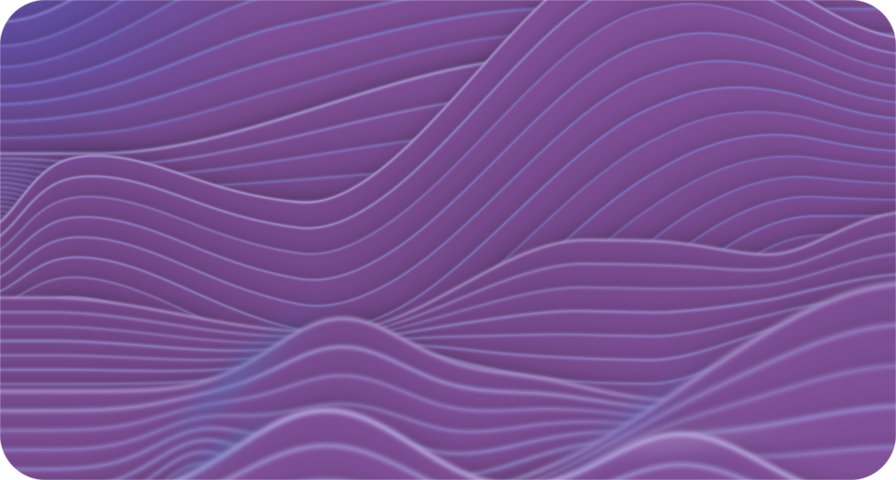
Write a Shadertoy shader that draws this background.

```glsl
// Overlapping purple paper waves with pale rims, in a card with round corners.
// Each family of sheets spreads between a crest and a base curve; every contour
// gets a lit rim and a soft shadow above it. Families are painted back to front.

#define SHEET_COLOR vec3(0.500, 0.312, 0.598)
#define DUSK_COLOR vec3(0.385, 0.305, 0.640)
#define BLUE_RIM vec3(0.430, 0.450, 0.790)
#define PALE_RIM vec3(0.730, 0.650, 0.860)
#define GLOW_BLUE vec3(0.350, 0.430, 0.720)
#define RIM_WIDTH 0.0032
#define RIM_STRENGTH 0.62
#define SHADOW_DEPTH 0.15
#define SHADOW_REACH 0.020
#define CORNER_RADIUS 0.095

float bump(float x, float center, float width) {
    float d = (x - center) / width;
    return exp(-d * d);
}

float hash(float n) {
    n = fract(n * 0.1031);
    n *= n + 33.33;
    return fract(n * (n + n));
}

// Soft ellipse of light, stretched along an angle
float glow(vec2 p, vec2 center, vec2 size, float angle) {
    vec2 d = p - center;
    float c = cos(angle), s = sin(angle);
    d = vec2(c * d.x + s * d.y, c * d.y - s * d.x) / size;
    return exp(-dot(d, d));
}

// Paint one family; gather above 1 crowds the contours toward the base
void paintSheets(inout vec3 color, float y, float crest, float base, float count,
                 float gather, float softness, vec3 fill, vec3 rimColor) {
    float t = (crest - y) / max(crest - base, 0.02);
    float k = count * sign(t) * pow(abs(t) + 1e-5, gather);
    float density = max(length(vec2(dFdx(k), dFdy(k))) * iResolution.y, 0.5);
    float pixel = 1.0 / iResolution.y;
    float width = max(RIM_WIDTH * softness, 0.8 * pixel);

    // Shadow falling on whatever lies behind the crest
    float below = k / density;
    color *= 1.0 - SHADOW_DEPTH * exp(-max(-below, 0.0) / SHADOW_REACH);

    // Shadow from the next sheet in front
    float gap = (1.0 - fract(k)) / density;
    float shade = exp(-gap / SHADOW_REACH) * smoothstep(0.0, pixel, gap);
    vec3 sheet = fill * (1.0 - SHADOW_DEPTH * shade);
    color = mix(color, sheet, smoothstep(-pixel, pixel, below));

    // Lit rim along the nearest contour, palest at the crest
    float index = max(floor(k + 0.5), 0.0);
    float offset = (k - index) / density / width;
    float crestLight = exp(-index * 0.9);
    float crowd = 1.0 / (1.0 + pow(density * width * 1.2, 2.0));
    float strength = RIM_STRENGTH * (0.65 + 0.4 * hash(index + count * 7.0) + 0.3 * crestLight);
    color = mix(color, mix(rimColor, PALE_RIM, 0.25 + 0.6 * crestLight),
                min(strength * crowd, 1.0) * exp(-offset * offset));
}

void mainImage(out vec4 fragColor, in vec2 fragCoord) {
    vec2 p = fragCoord / iResolution.y;
    float x = p.x, y = p.y;

    // Fill and rim tints across the canvas
    float dusk = 1.0 - smoothstep(0.05, 0.62, length((p - vec2(0.0, 1.02)) * vec2(0.95, 1.3)));
    vec3 fill = mix(SHEET_COLOR, DUSK_COLOR, dusk);
    fill *= 1.0 - 0.06 * bump(y, 0.48, 0.28) + 0.03 * smoothstep(0.7, 1.9, x);
    vec3 violetRim = mix(BLUE_RIM, PALE_RIM, 0.4);
    vec3 blueRim = mix(BLUE_RIM, vec3(0.36, 0.38, 0.76), dusk);
    vec3 color = fill;

    // Far fan at the upper left
    float fanBase = 0.68 + 0.20 * smoothstep(0.2, 1.15, x);
    float fanCrest = 1.03 + 0.38 * smoothstep(0.0, 0.6, x);
    paintSheets(color, y, fanCrest, fanBase, 8.0, 1.35, 1.3, fill, blueRim);
    paintSheets(color, y, fanBase, 0.58 + 0.06 * (1.0 - smoothstep(0.0, 0.3, x)),
                4.0, 1.0, 1.2, fill, blueRim);

    // Left hill, central trough and the great right slope
    float crest = 0.57 + 0.106 * bump(x, 0.195, 0.27) - 0.10 * bump(x, -0.02, 0.09)
                + 0.55 * smoothstep(0.62, 1.36, x) - 0.20 * smoothstep(1.4, 1.9, x);
    float base = 0.22 - 0.25 * smoothstep(0.1, 0.75, x) + 0.58 * smoothstep(0.8, 1.7, x);
    paintSheets(color, y, crest, base, 11.0, 1.0, 1.0, fill,
                mix(violetRim, BLUE_RIM, smoothstep(0.6, 1.1, x)));

    // Middle ridge
    crest = 0.38 - 0.07 * smoothstep(0.1, 0.65, x) + 0.19 * smoothstep(0.7, 1.22, x)
          - 0.03 * bump(x, 1.6, 0.15) + 0.06 * smoothstep(1.6, 1.9, x);
    base = 0.20 + 0.07 * bump(x, 0.8, 0.25) + 0.10 * smoothstep(1.35, 1.7, x);
    paintSheets(color, y, crest, base, 6.0, 1.0, 1.3, fill, violetRim);

    // Near hill at the lower centre
    crest = 0.185 + 0.15 * bump(x, 0.71, 0.2) + 0.03 * bump(x, 1.05, 0.2)
          - 0.02 * smoothstep(1.1, 1.4, x);
    base = -0.14 + 0.15 * bump(x, 0.42, 0.14) + 0.16 * smoothstep(0.9, 1.3, x);
    paintSheets(color, y, crest, base, 8.0, 1.0, 1.9, fill, violetRim);

    // Near slope at the lower right
    crest = -0.02 + 0.43 * smoothstep(0.95, 1.9, x);
    base = -0.10 + 0.10 * bump(x, 1.35, 0.2);
    paintSheets(color, y, crest, base, 6.0, 1.0, 2.4, fill, violetRim);

    // Lowest folds
    crest = -0.055 + 0.20 * bump(x, 0.68, 0.27) + 0.15 * bump(x, 1.42, 0.24);
    paintSheets(color, y, crest, -0.22, 5.0, 1.0, 2.4, fill, violetRim);

    // Blurred light on the steep folds
    color = mix(color, GLOW_BLUE, 0.42 * glow(p, vec2(0.49, 0.21), vec2(0.17, 0.035), 0.75));
    color = mix(color, GLOW_BLUE, 0.40 * glow(p, vec2(0.46, 0.06), vec2(0.12, 0.022), 0.6));
    color = mix(color, BLUE_RIM, 0.32 * glow(p, vec2(1.32, 0.13), vec2(0.16, 0.035), 0.6));
    color = mix(color, PALE_RIM, 0.25 * glow(p, vec2(1.40, 0.08), vec2(0.16, 0.03), 0.1));

    // White outside the rounded card
    vec2 halfSize = 0.5 * iResolution.xy / iResolution.y;
    vec2 q = abs(p - halfSize) - halfSize + CORNER_RADIUS;
    float edge = length(max(q, 0.0)) - CORNER_RADIUS;
    color = mix(color, vec3(1.0), smoothstep(-1.0, 1.0, edge * iResolution.y));
    fragColor = vec4(color, 1.0);
}
```
